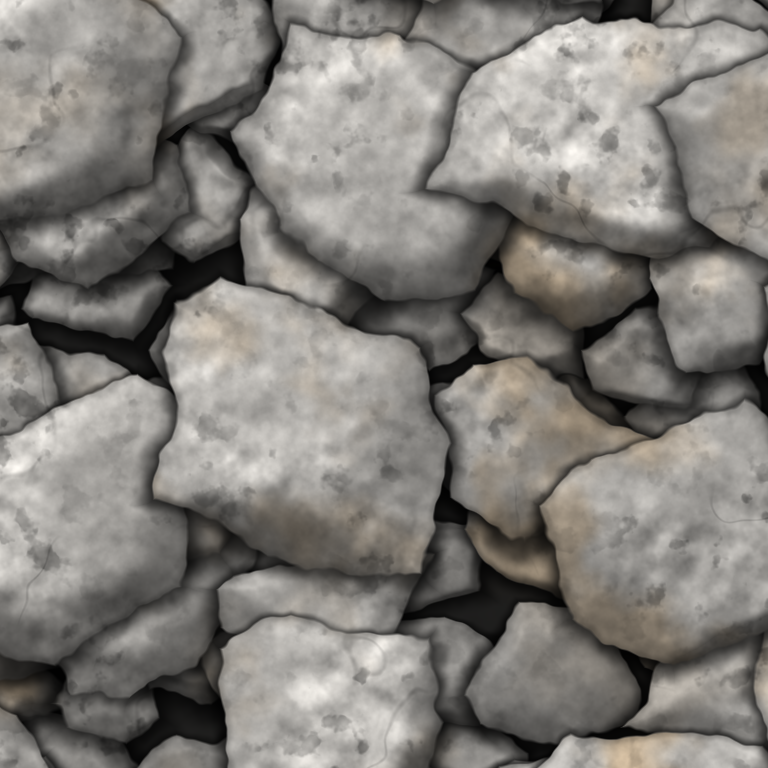
Give the GLSL for this texture, as a Shadertoy shader.

```glsl
// Pile of angular pale grey limestone rocks with dark gaps and faint ochre stains.

const vec3 LIGHT_DIR = vec3(-0.25, 0.55, 0.80);
const vec3 STONE_TINT = vec3(1.0, 0.985, 0.96);
const vec3 OCHRE_TINT = vec3(1.03, 0.94, 0.82);
const float GAP_LIGHT = 0.12;
const float TAU = 6.28319;
const int SIDES = 7;

// Everything known about the visible surface at one point
struct Surface {
    float light;
    float stain;
    float relief;
};

float hash(vec2 p) {
    vec3 a = fract(p.xyx * 0.1031);
    a += dot(a, a.yzx + 33.33);
    return fract((a.x + a.y) * a.z);
}

float valueNoise(vec2 p) {
    vec2 i = floor(p), f = fract(p);
    f = f * f * (3.0 - 2.0 * f);
    float low = mix(hash(i), hash(i + vec2(1, 0)), f.x);
    float high = mix(hash(i + vec2(0, 1)), hash(i + vec2(1, 1)), f.x);
    return mix(low, high, f.y);
}

float fbm(vec2 p) {
    float sum = 0.0, amp = 0.53;
    for (int i = 0; i < 4; i++) {
        sum += amp * valueNoise(p);
        p = mat2(1.6, 1.2, -1.2, 1.6) * p + 17.3;
        amp *= 0.5;
    }
    return sum;
}

mat2 rotation(float angle) {
    float c = cos(angle), s = sin(angle);
    return mat2(c, s, -s, c);
}

// Faceted stone of about unit radius: xyz = blended normal, w = edge distance
vec4 facetedStone(vec2 q, float seed) {
    vec2 tilt = vec2(hash(vec2(seed, 1.0)), hash(vec2(seed, 2.0))) - 0.5;
    float top = max(0.32 - dot(q, tilt) * 0.5, 0.0);
    vec3 normal = vec3(tilt * 0.6, 1.0) * exp(-16.0 * top);
    float edge = -1.0;
    for (int i = 0; i < SIDES; i++) {
        float k = float(i);
        float angle = TAU * (k + 0.75 * hash(vec2(seed, k + 10.0))) / float(SIDES);
        float reach = mix(0.68, 1.0, hash(vec2(seed, k + 20.0)));
        float slope = mix(0.6, 2.4, hash(vec2(seed, k + 30.0)));
        vec2 dir = vec2(cos(angle), sin(angle));
        float inside = reach - dot(q, dir);
        normal += vec3(dir * slope, 1.0) * exp(-16.0 * max(inside * slope, 0.0));
        edge = max(edge, -inside);
    }
    return vec4(normalize(normal), edge);
}

// Paints one layer of scattered stones, with contact shadows, over the surface
void paintLayer(inout Surface s, vec2 p, float cell, float size, float level, float soft) {
    vec2 home = floor(p / cell);
    for (int j = -1; j <= 1; j++)
    for (int i = -1; i <= 1; i++) {
        vec2 id = home + vec2(i, j);
        float seed = 500.0 * hash(id + cell * 300.0);
        vec2 jitter = vec2(hash(vec2(seed, 3.0)), hash(vec2(seed, 4.0)));
        vec2 offset = p - (id + mix(vec2(0.2), vec2(0.8), jitter)) * cell;
        float radius = cell * size * mix(0.85, 1.12, hash(vec2(seed, 5.0)));
        float stretch = mix(0.95, 1.3, hash(vec2(seed, 6.0)));
        mat2 turn = rotation(1.4 * (hash(vec2(seed, 7.0)) - 0.5));
        vec2 q = (offset * turn) / (radius * vec2(stretch, 1.0 / stretch));
        if (dot(q, q) > 3.6) continue;

        vec4 stone = facetedStone(q, seed);
        float edge = stone.w * radius * 0.9;
        float below = -offset.y / (length(offset) + 0.001);
        float shadow = smoothstep(-0.004, 0.024 + 0.014 * below, edge);
        s.light *= mix(0.28, 1.0, shadow);

        vec3 normal = vec3(turn * stone.xy, stone.z);
        float light = 0.31 + 0.48 * max(dot(normal, LIGHT_DIR), 0.0);
        light *= level * mix(0.92, 1.07, hash(vec2(seed, 8.0)));
        light *= mix(0.82, 1.0, smoothstep(0.0, 0.012, -edge));
        float cover = smoothstep(soft, -soft, edge);
        s.light = mix(s.light, light, cover);
        s.stain = mix(s.stain, hash(vec2(seed, 9.0)), cover);
        s.relief = mix(s.relief, 1.0, cover);
    }
}

// Mottling, chipped relief, pits and hairline cracks as a brightness factor
float stoneGrain(vec2 p, float patches) {
    float chips = fbm(p * 24.0) - fbm(p * 24.0 + vec2(-0.2, 0.45));
    float speckle = fbm(p * 60.0 + 5.0) - 0.5;
    float rough = smoothstep(0.38, 0.62, patches);
    float pits = smoothstep(0.60, 0.74, fbm(p * 34.0 + 40.0)) * mix(0.3, 1.0, rough);
    float crack = 1.0 - smoothstep(0.0, 0.014, abs(fbm(p * 5.0 + 71.0) - 0.5));
    return 1.0 + mix(0.30, 0.75, rough) * chips + 0.22 * speckle
        + 0.30 * (patches - 0.5) - 0.26 * pits - 0.13 * crack * rough;
}

void mainImage(out vec4 fragColor, in vec2 fragCoord) {
    vec2 p = fragCoord / iResolution.y;
    float soft = 0.001 + 0.8 / iResolution.y;

    // Ragged outlines
    vec2 ragged = p + 0.055 * (vec2(fbm(p * 11.0), fbm(p * 11.0 + 50.0)) - 0.5);

    // Small stones at the back, large ones in front
    Surface s = Surface(GAP_LIGHT, 0.3, 0.3);
    paintLayer(s, ragged + 3.1, 0.15, 0.58, 0.80, soft);
    paintLayer(s, ragged + 5.7, 0.25, 0.54, 0.92, soft);
    paintLayer(s, ragged + 8.4, 0.41, 0.53, 1.02, soft);

    // Weathered surface and ochre staining
    float patches = fbm(p * 8.0 + 23.0);
    float grain = mix(1.0, stoneGrain(p, patches), s.relief);
    float stain = s.stain * smoothstep(0.45, 0.72, fbm(p * 7.0 + 90.0));
    vec3 tint = STONE_TINT * mix(vec3(1.0), OCHRE_TINT, stain);
    fragColor = vec4(clamp(s.light * grain * tint, 0.0, 1.0), 1.0);
}
```
